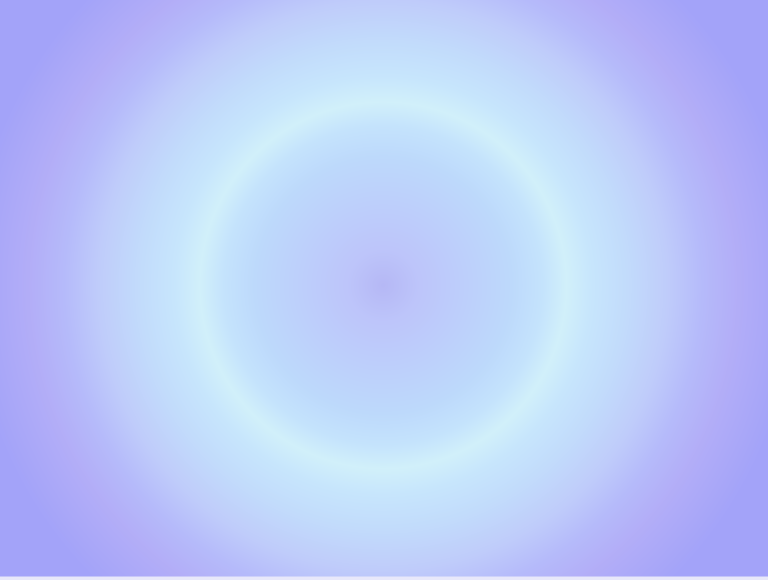
Write a Shadertoy shader that draws this background.

```glsl
// Radial stops: rgb colour, a = radius in canvas heights
const int STOP_COUNT = 12;
const vec4 STOPS[STOP_COUNT] = vec4[](
    vec4(0.71, 0.72, 0.96, 0.00),
    vec4(0.74, 0.77, 0.98, 0.06),
    vec4(0.74, 0.81, 0.985, 0.14),
    vec4(0.74, 0.85, 0.985, 0.22),
    vec4(0.77, 0.89, 0.99, 0.275),
    vec4(0.82, 0.94, 0.98, 0.316),
    vec4(0.78, 0.90, 0.99, 0.36),
    vec4(0.76, 0.86, 0.985, 0.42),
    vec4(0.75, 0.80, 0.98, 0.49),
    vec4(0.71, 0.73, 0.98, 0.55),
    vec4(0.70, 0.68, 0.97, 0.61),
    vec4(0.64, 0.64, 0.975, 0.71)
);

vec3 radialGradient(float radius) {
    vec3 color = STOPS[0].rgb;
    for (int i = 1; i < STOP_COUNT; i++) {
        float blend = clamp((radius - STOPS[i - 1].a) / (STOPS[i].a - STOPS[i - 1].a), 0.0, 1.0);
        color = mix(color, STOPS[i].rgb, blend);
    }
    return color;
}

void mainImage(out vec4 fragColor, in vec2 fragCoord) {
    vec2 uv = fragCoord / iResolution.xy;
    float aspect = iResolution.x / iResolution.y;

    // Glowing ring around a lavender core
    vec2 fromCenter = (uv - vec2(0.499, 0.508)) * vec2(aspect, 1.0);
    vec3 color = radialGradient(length(fromCenter));

    // Pale strip along the bottom edge
    float pixel = 1.0 / iResolution.y;
    float strip = 1.0 - smoothstep(0.006 - pixel, 0.006 + pixel, uv.y);
    color = mix(color, vec3(0.91, 0.91, 0.98), strip);

    fragColor = vec4(color, 1.0);
}
```
